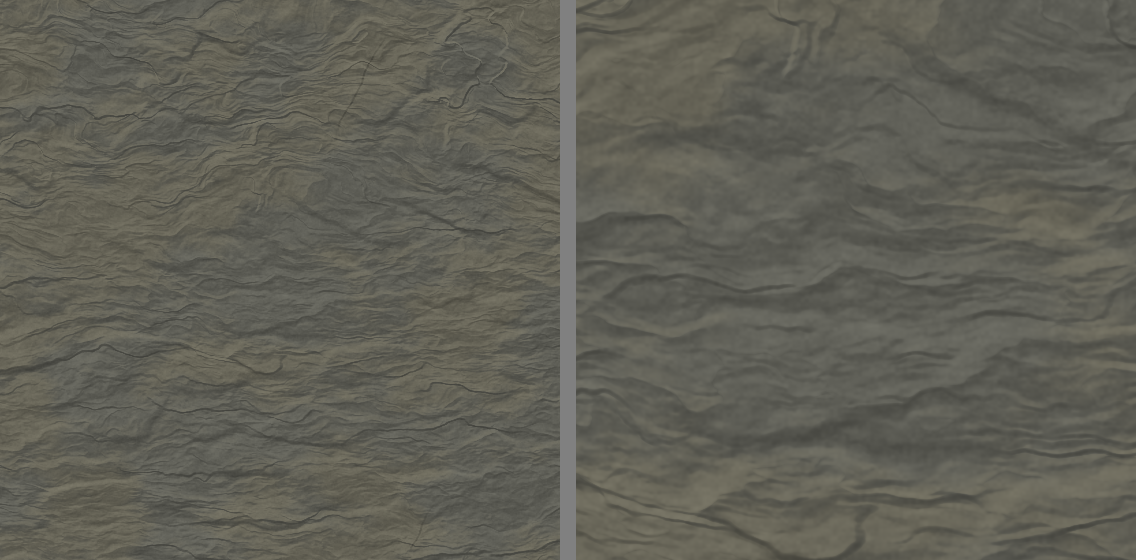
Left: the whole. Right: its middle third, enlarged.
Give the GLSL for this texture, as a WebGL 1 fragment shader.

```glsl
precision highp float;
// Weathered slate: thin overlapping ledges, tilted facets and fine wrinkles.
// A height field is built from warped noise, then lit from the upper left;
// patches of grey and olive stain, a diagonal joint and grain finish it.

uniform vec2 u_resolution;

#define WARP 0.12
#define ROUGHNESS 0.009
#define LEDGE_HEIGHT 0.22
#define LEDGE_EDGE 0.0045
#define FACET_HEIGHT 0.034
#define WRINKLE_HEIGHT 0.017
#define RELIEF_STEP 0.002
#define CONTRAST 0.082
#define GRAIN 0.042
#define BASE_TONE 0.376
#define OLIVE vec3(1.025, 1.0, 0.870)
#define GREY vec3(1.0, 1.0, 0.918)

float hash(vec2 p) {
  vec3 q = fract(vec3(p.xyx) * 0.1031);
  q += dot(q, q.yzx + 33.33);
  return fract((q.x + q.y) * q.z);
}

vec2 hash2(vec2 p) {
  return vec2(hash(p), hash(p + 71.7));
}

float noise(vec2 p) {
  vec2 cell = floor(p), f = fract(p);
  f = f * f * f * (f * (f * 6.0 - 15.0) + 10.0);
  float low = mix(hash(cell), hash(cell + vec2(1.0, 0.0)), f.x);
  float high = mix(hash(cell + vec2(0.0, 1.0)), hash(cell + 1.0), f.x);
  return mix(low, high, f.y);
}

float fbm(vec2 p) {
  float sum = 0.0, amp = 0.53;
  for (int i = 0; i < 4; i++) {
    sum += amp * noise(p);
    p = mat2(0.96, 0.28, -0.28, 0.96) * p * 2.07 + 17.3;
    amp *= 0.5;
  }
  return sum;
}

// Short shelves that swell downward to a bright lip, then drop sharply.
float ledges(vec2 p, float rows, float bend) {
  float s = p.y * rows + bend * (fbm(p * vec2(0.4, 0.6) * rows + rows) - 0.5);
  float row = floor(s), f = s - row;
  float along = noise(vec2(p.x * rows * 0.6, row * 5.7 + rows));
  float presence = smoothstep(0.3, 0.85, along);
  float rim = smoothstep(0.0, LEDGE_EDGE * rows, f);
  float swell = 0.65 * pow(1.0 - f, 2.5) + 0.35 * pow(1.0 - f, 8.0);
  return presence * rim * swell / rows;
}

// Randomly tilted planes, blended across narrow creases.
float facets(vec2 p) {
  vec2 cell = floor(p), f = fract(p);
  float sum = 0.0, total = 0.0001;
  for (int y = -1; y <= 1; y++) {
    for (int x = -1; x <= 1; x++) {
      vec2 g = vec2(float(x), float(y));
      vec2 d = f - g - hash2(cell + g);
      vec2 tilt = hash2(cell + g + 19.1) - 0.5;
      float w = exp(-30.0 * dot(d, d));
      sum += w * (dot(tilt, d) * 1.6 + 0.4 * hash(cell + g + 5.3));
      total += w;
    }
  }
  return sum / total;
}

float height(vec2 p) {
  float upper = smoothstep(0.45, 0.75, p.y);
  vec2 bent = vec2(fbm(p * vec2(4.0, 5.0) + 3.1), fbm(p * vec2(4.0, 5.5) + 41.0)) - 0.5;
  vec2 rough = vec2(fbm(p * vec2(38.0, 46.0) + 7.7), fbm(p * vec2(32.0, 50.0) + 63.0)) - 0.5;
  vec2 q = p + WARP * mix(0.6, 1.3, upper) * bent + ROUGHNESS * rough;
  float bend = mix(1.8, 3.2, upper);
  float shelf = 0.75 * ledges(q, 10.0, bend) + ledges(q + 2.3, 21.0, bend)
    + ledges(q + 5.9, 38.0, bend) + 0.8 * ledges(q + 8.1, 66.0, bend);
  float wrinkle = 1.0 - abs(2.0 * fbm(q * vec2(13.0, 30.0) + 9.0) - 1.0);
  return LEDGE_HEIGHT * shelf
    + FACET_HEIGHT * facets(q * mix(vec2(6.0, 15.0), vec2(9.0, 13.0), upper))
    + WRINKLE_HEIGHT * wrinkle;
}

// Thin diagonal fracture running off the top and back in at the bottom.
float joint(vec2 p) {
  float y = p.y < 0.5 ? p.y + 1.0 : p.y;
  float x = 0.56 + 0.5 * (y - 0.68) + 0.03 * (fbm(vec2(y * 14.0, 2.0)) - 0.5);
  float span = smoothstep(0.67, 0.72, y) * (1.0 - smoothstep(1.05, 1.2, y));
  float broken = smoothstep(0.2, 0.6, noise(vec2(y * 25.0, 8.0)));
  return span * broken * (1.0 - smoothstep(0.0008, 0.0028, abs(p.x - x)));
}

void main() {
  vec2 p = gl_FragCoord.xy / u_resolution;

  // Slope lighting, softly limited, with a little extra dark under the rims.
  float h = height(p);
  vec2 slope = vec2(height(p + vec2(RELIEF_STEP, 0.0)) - h,
                    height(p + vec2(0.0, RELIEF_STEP)) - h) / RELIEF_STEP;
  float lit = dot(slope, vec2(0.45, -0.9));
  lit /= 1.0 + abs(lit);
  float tone = BASE_TONE + CONTRAST * lit + 0.06 * min(lit + 0.5, 0.0);

  // Mineral stain, surface grain and the fracture.
  float stain = smoothstep(0.36, 0.64, fbm(p * vec2(6.0, 9.0) + 23.0) + 0.15 * lit);
  float grain = 0.5 * noise(p * vec2(170.0, 220.0)) + 0.5 * noise(p * 410.0) - 0.5;
  float mottling = fbm(p * vec2(36.0, 60.0)) - 0.5;
  tone += 0.020 * (stain - 0.5) + GRAIN * grain + 0.04 * mottling;
  tone -= 0.06 * joint(p);

  gl_FragColor = vec4(tone * mix(GREY, OLIVE, stain), 1.0);
}
```
